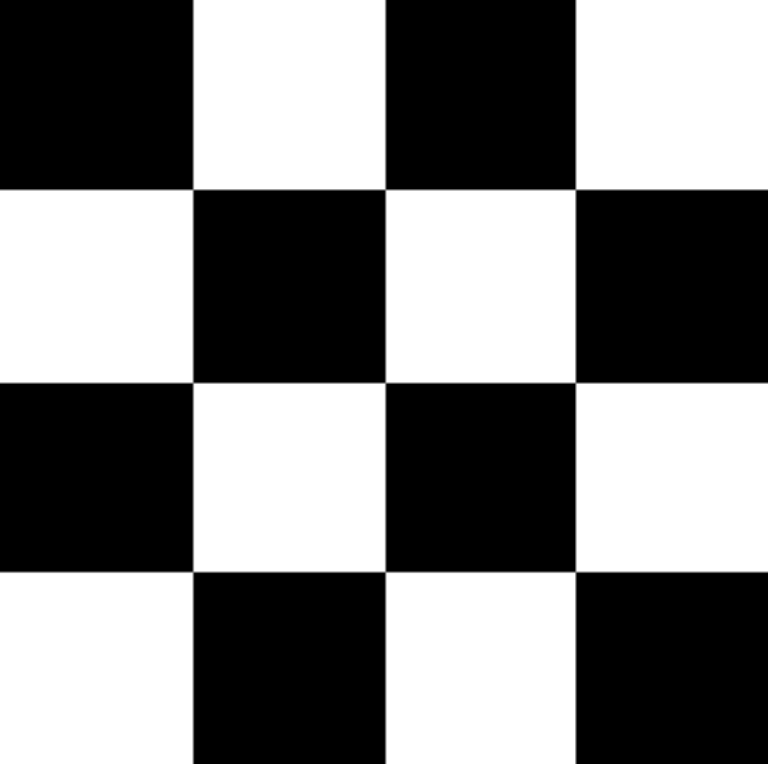
Write a Shadertoy shader that draws this pattern.

```glsl
// A four by four checkerboard of black and white cells with soft grey seams.
// Each seam is a signed ramp across the canvas; the product of all the ramps
// flips sign from cell to cell and fades through grey where cells meet.

const vec3 COLUMN_SEAMS = vec3(0.2517, 0.5022, 0.7498);
const vec3 ROW_SEAMS = vec3(0.2510, 0.4985, 0.7515);
const float SEAM_HALF_WIDTH = 0.00176;
const float BORDER_OFFSET = 0.0011;
const vec3 BLACK = vec3(0.0);
const vec3 WHITE = vec3(1.0);

// Runs from -1 to 1 across a seam.
float ramp(float distanceToSeam, float halfWidth) {
    return clamp(distanceToSeam / halfWidth, -1.0, 1.0);
}

// Alternates between -1 and 1 along one axis.
float alternate(float position, vec3 seams, float halfWidth) {
    float parity = 1.0;
    for (int i = 0; i < 3; i++) {
        parity *= ramp(position - seams[i], halfWidth);
    }
    return parity;
}

// Slight loss of contrast at the left and right borders.
float sideFade(float x, float halfWidth) {
    float nearest = min(x, 1.0 - x) + BORDER_OFFSET;
    return smoothstep(-halfWidth, halfWidth, nearest);
}

void mainImage(out vec4 fragColor, in vec2 fragCoord) {
    vec2 uv = fragCoord / iResolution.xy;

    // Keep the seams at least about one pixel wide on small canvases.
    vec2 halfWidth = max(vec2(SEAM_HALF_WIDTH), 0.5 / iResolution.xy);

    float checker = alternate(uv.x, COLUMN_SEAMS, halfWidth.x)
                  * alternate(uv.y, ROW_SEAMS, halfWidth.y)
                  * sideFade(uv.x, halfWidth.x);

    fragColor = vec4(mix(BLACK, WHITE, 0.5 + 0.5 * checker), 1.0);
}
```
